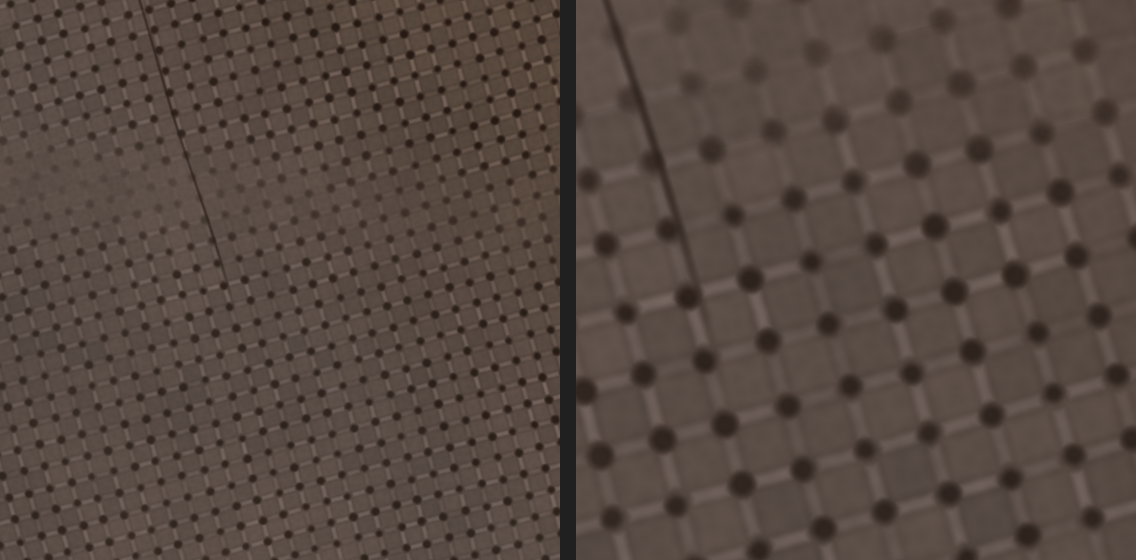
Left: the whole. Right: its middle third, enlarged.
Give the GLSL for this texture, as a WebGL 2 fragment shader.

```glsl
#version 300 es
precision highp float;
// Worn brown basket weave: tilted grid of dark holes joined by pale stitches, with a seam.

uniform vec2 u_resolution;
out vec4 fragColor;

const float PITCH = 0.0389;               // one weave cell, in canvas widths
const float TILT = 0.264;                 // rotation of the weave, radians
const vec2 ANCHOR = vec2(0.531, 0.449);   // a hole near the centre
const float WARP = 0.0035;                // sag of the cloth
const float HOLE_RADIUS = 0.145;          // in cells
const vec2 STITCH_HALF = vec2(0.27, 0.085);
const float SOFTNESS = 0.075;
const float SEAM_WIDTH = 0.0024;

const vec3 CLOTH = vec3(0.348, 0.298, 0.268);
const vec3 STITCH = vec3(0.475, 0.415, 0.390);
const vec3 SHADE = vec3(0.255, 0.205, 0.178);
const vec3 HOLE = vec3(0.150, 0.105, 0.085);

float hash(vec2 p) {
    vec3 q = fract(vec3(p.xyx) * vec3(0.1031, 0.1030, 0.0973));
    q += dot(q, q.yzx + 33.33);
    return fract((q.x + q.y) * q.z);
}

// Broad, slow variation from about -1 to 1
float layeredSines(vec2 p) {
    float sum = 0.0, gain = 0.55;
    for (int i = 0; i < 4; i++) {
        sum += gain * sin(p.x + 1.3 * sin(p.y)) * cos(p.y + 0.7 * p.x);
        p = mat2(1.5, 1.1, -1.1, 1.5) * p + 2.7;
        gain *= 0.55;
    }
    return sum;
}

// Distance to the nearest scattered point, for fibre mottling
float cellular(vec2 p) {
    vec2 cell = floor(p);
    float nearest = 2.0;
    for (int y = -1; y <= 1; y++)
    for (int x = -1; x <= 1; x++) {
        vec2 id = cell + vec2(x, y);
        vec2 point = id + vec2(hash(id), hash(id + 57.0));
        nearest = min(nearest, distance(p, point));
    }
    return nearest;
}

float softBox(vec2 p, vec2 halfSize, float blur) {
    vec2 d = abs(p) - halfSize;
    float dist = length(max(d, 0.0)) + min(max(d.x, d.y), 0.0);
    return 1.0 - smoothstep(-blur, blur, dist);
}

void main() {
    vec2 uv = gl_FragCoord.xy / u_resolution;
    float blur = max(SOFTNESS, 0.7 / (PITCH * u_resolution.y));

    // Sagging, tilted weave coordinates; holes sit on whole numbers
    vec2 sag = WARP * vec2(sin(uv.y * 9.0 + uv.x * 3.0), sin(uv.x * 8.0 - uv.y * 5.0));
    float c = cos(TILT), s = sin(TILT);
    vec2 weave = mat2(c, -s, s, c) * (uv + sag - ANCHOR) / PITCH;
    vec2 node = floor(weave + 0.5);
    vec2 cell = floor(weave);
    vec2 nearNode = weave - node;
    vec2 inCell = weave - cell - 0.5;

    // A worn band blurs the weave, most strongly on the left
    float band = exp(-pow((uv.y - 0.675 + 0.06 * uv.x) / 0.085, 2.0));
    float wear = band * mix(0.78, 0.42, smoothstep(0.2, 0.75, uv.x));
    float contrast = (1.0 - wear) * (0.88 + 0.15 * layeredSines(uv * 7.0));
    contrast *= mix(0.88, 1.12, smoothstep(0.4, 1.7, uv.x + uv.y));
    blur *= 1.0 + 0.7 * wear;

    // Stitches on both sets of cell edges, each with its own brightness
    vec2 acrossPos = vec2(inCell.x, nearNode.y);
    vec2 uprightPos = vec2(inCell.y, nearNode.x);
    float across = softBox(acrossPos, STITCH_HALF, blur);
    float upright = softBox(uprightPos, STITCH_HALF, blur);
    across *= mix(0.3, 0.95, hash(vec2(cell.x, node.y) + 211.0));
    upright *= mix(0.4, 1.0, hash(vec2(node.x, cell.y) + 389.0));
    float stitch = max(across, upright);

    // Shadowed flanks beside stitches, then irregular holes
    vec2 flank = STITCH_HALF + vec2(0.12, 0.09);
    float shadow = max(softBox(acrossPos, flank, 0.10), softBox(uprightPos, flank, 0.10));
    vec2 jitter = vec2(hash(node + 101.0), hash(node + 151.0)) - 0.5;
    float radius = HOLE_RADIUS * mix(0.85, 1.2, hash(node + 307.0));
    float holeDist = length(nearNode - 0.09 * jitter) - radius;
    float hole = 1.0 - smoothstep(-blur, blur * 1.3, holeDist);
    float halo = 1.0 - smoothstep(0.0, 0.18, holeDist);

    vec3 color = CLOTH * (1.0 + 0.08 * (hash(cell + 71.0) - 0.5));
    color = mix(color, SHADE, contrast * (0.32 * shadow + 0.25 * halo));
    color = mix(color, STITCH, contrast * 0.85 * stitch);
    color = mix(color, HOLE, clamp(contrast * 0.95 * hole, 0.0, 1.0));

    // Straight seam running down from the top and fading out
    float seamX = 0.247 + 0.312 * (1.0 - uv.y) + 0.002 * sin(uv.y * 14.0);
    float seamEdge = max(SEAM_WIDTH, 1.0 / u_resolution.x);
    float seam = 1.0 - smoothstep(0.0, 2.0 * seamEdge, abs(uv.x - seamX));
    color = mix(color, HOLE, 0.62 * seam * smoothstep(0.42, 0.58, uv.y));

    // Mottled fibres, uneven light and a drift from warm to cool
    color *= 1.0 + 0.07 * (cellular(weave * 3.5) - 0.5);
    color *= 1.0 + 0.06 * layeredSines(uv * 5.0 + 1.0);
    float warmth = smoothstep(0.9, 1.9, uv.x + uv.y);
    color *= mix(vec3(1.02, 1.02, 1.04), vec3(0.97, 0.93, 0.87), warmth);
    fragColor = vec4(color, 1.0);
}
```
